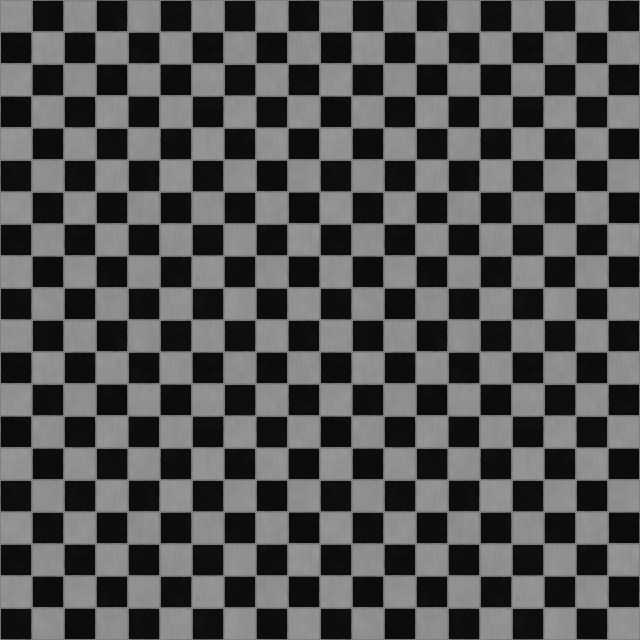
This pattern is drawn by a WebGL 2 fragment shader. Its source:

```glsl
#version 300 es
precision highp float;

uniform vec2 u_resolution;
out vec4 fragColor;

const float TILES = 20.0;
const float PERIOD = 10.0; // wear recurs every ten tiles

vec2 hash2(vec2 p) {
    vec3 h = fract(p.xyx * vec3(0.1031, 0.1030, 0.0973));
    h += dot(h, h.yzx + 33.33);
    return fract((h.xx + h.yz) * h.zy);
}

float cornerSlope(vec2 corner, vec2 offset, vec2 period) {
    float angle = 6.2832 * hash2(mod(corner, period) + 7.0).x;
    return dot(vec2(cos(angle), sin(angle)), offset);
}

// Gradient noise that wraps after a whole number of lattice cells
float gradientNoise(vec2 p, vec2 period) {
    vec2 i = floor(p), f = fract(p);
    vec2 w = f * f * f * (f * (f * 6.0 - 15.0) + 10.0);
    vec2 e = vec2(1.0, 0.0);
    float low = mix(cornerSlope(i, f, period), cornerSlope(i + e, f - e, period), w.x);
    float high = mix(cornerSlope(i + e.yx, f - e.yx, period), cornerSlope(i + 1.0, f - 1.0, period), w.x);
    return mix(low, high, w.y);
}

// Noise in tile units, scaled by whole numbers
float wear(vec2 p, vec2 scale) {
    return gradientNoise(p * scale, PERIOD * scale);
}

float roundedBox(vec2 p, vec2 halfSize, float radius) {
    vec2 d = abs(p) - halfSize + radius;
    return length(max(d, 0.0)) + min(max(d.x, d.y), 0.0) - radius;
}

void main() {
    vec2 p = gl_FragCoord.xy / u_resolution * TILES;
    vec2 cell = floor(p);
    vec2 tileHash = hash2(mod(cell, PERIOD) + 31.0);
    bool isDark = mod(cell.x + cell.y, 2.0) < 0.5;
    float blur = max(0.018, 0.6 * TILES / min(u_resolution.x, u_resolution.y));

    // Slightly uneven tile outline
    vec2 local = fract(p) - 0.5 + (tileHash - 0.5) * 0.008;
    float edge = roundedBox(local, vec2(0.476), 0.03);
    edge += 0.006 * wear(p, vec2(4.0)) + 0.004 * wear(p, vec2(13.0));

    // Surface clouds, brushed streaks and fine grain
    float cloud = wear(p, vec2(2.0)) + 0.5 * wear(p, vec2(5.0));
    float streak = wear(p, vec2(11.0, 2.0));
    float grain = wear(p, vec2(23.0));
    float lightTone = 0.568 + 0.018 * (tileHash.x - 0.5) + 0.025 * cloud + 0.018 * streak + 0.008 * grain;
    float darkTone = 0.044 + 0.008 * tileHash.y + 0.022 * max(cloud, 0.0) + 0.004 * grain;
    float tile = isDark ? darkTone : lightTone;

    // Thin worn shadow just inside the light tiles
    float rim = 1.0 - smoothstep(0.0, blur, abs(edge + 0.004));
    float rimWear = smoothstep(-0.35, 0.4, wear(p, vec2(3.0)));
    if (!isDark) tile -= rim * mix(0.06, 0.2, rimWear);

    // Grout joints
    float grout = 0.50 + 0.04 * wear(p, vec2(6.0));
    float tone = mix(tile, grout, smoothstep(-blur, blur, edge));
    fragColor = vec4(vec3(tone), 1.0);
}
```
